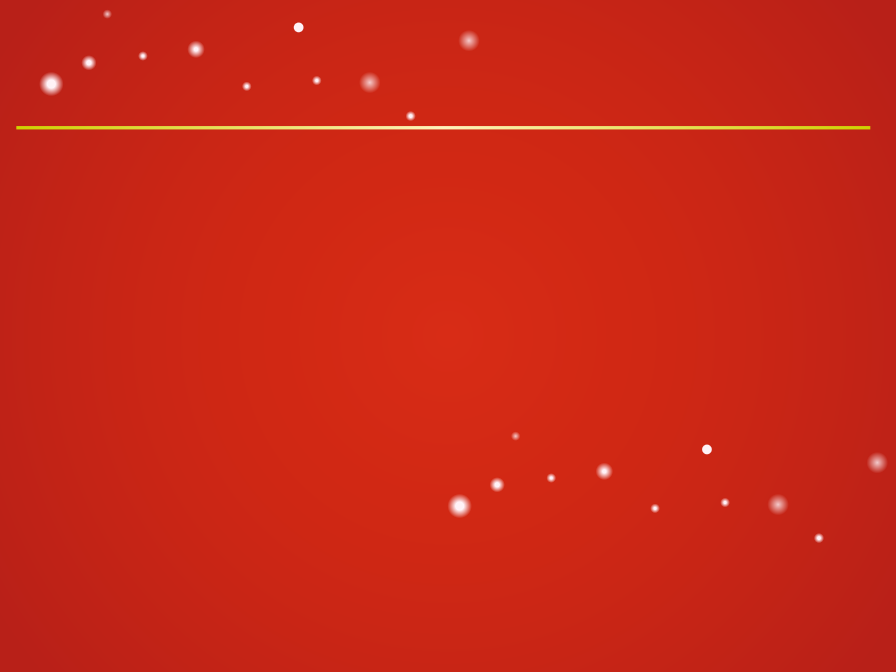
Reproduce this background procedurally as a Shadertoy shader.

```glsl
const vec3 RED_CENTER = vec3(0.847, 0.173, 0.086);
const vec3 RED_MIDDLE = vec3(0.820, 0.157, 0.078);
const vec3 RED_RIM = vec3(0.722, 0.125, 0.094);
const vec3 GOLD = vec3(0.81, 0.82, 0.0);
const vec3 PALE_GOLD = vec3(1.0, 0.95, 0.74);
const vec3 STAR_WHITE = vec3(1.0, 0.95, 0.97);

// Each star: position, radius, peak strength (above 1 gives a solid core)
const int STAR_COUNT = 11;
const vec4 STARS[STAR_COUNT] = vec4[](
    vec4(0.0764, 0.8750, 0.0182, 1.50),
    vec4(0.1597, 0.9790, 0.0070, 0.80),
    vec4(0.1323, 0.9066, 0.0113, 1.40),
    vec4(0.2127, 0.9167, 0.0072, 1.30),
    vec4(0.2917, 0.9266, 0.0130, 1.25),
    vec4(0.3672, 0.8715, 0.0072, 1.30),
    vec4(0.4444, 0.9592, 0.0080, 5.00),
    vec4(0.4714, 0.8802, 0.0072, 1.30),
    vec4(0.5503, 0.8772, 0.0160, 0.80),
    vec4(0.6979, 0.9395, 0.0160, 0.80),
    vec4(0.6111, 0.8273, 0.0076, 1.40));

vec3 radialRed(float radius) {
    vec3 inner = mix(RED_CENTER, RED_MIDDLE, clamp(radius / 0.25, 0.0, 1.0));
    return mix(inner, RED_RIM, smoothstep(0.0, 1.0, 0.5 * clamp((radius - 0.25) / 0.54, 0.0, 1.0)) * 2.0 * 0.5
        + 0.5 * clamp((radius - 0.25) / 0.54, 0.0, 1.0));
}

float boxMask(vec2 p, vec2 center, vec2 halfSize, float pixel) {
    vec2 d = abs(p - center) - halfSize;
    vec2 coverage = clamp(0.5 - d / pixel, 0.0, 1.0);
    return coverage.x * coverage.y;
}

float starGlow(vec2 p, vec2 center, float radius, float strength) {
    float falloff = max(1.0 - length(p - center) / radius, 0.0);
    return clamp(strength * falloff, 0.0, 1.0);
}

vec3 addStars(vec3 color, vec2 p) {
    for (int i = 0; i < STAR_COUNT; i++) {
        vec4 star = STARS[i];
        color = mix(color, STAR_WHITE, starGlow(p, star.xy, star.z, star.w));
    }
    return color;
}

void mainImage(out vec4 fragColor, in vec2 fragCoord) {
    float pixel = 1.0 / iResolution.y;
    vec2 p = fragCoord * pixel;
    vec2 middle = 0.5 * iResolution.xy * pixel;

    // Red backdrop
    vec3 color = radialRed(length(p - middle));

    // Gold rule, palest at its middle
    vec2 ruleCenter = vec2(0.6597, 0.8099);
    vec2 ruleHalf = vec2(0.6354, 0.0025);
    float along = clamp(abs(p.x - ruleCenter.x) / ruleHalf.x, 0.0, 1.0);
    color = mix(color, mix(PALE_GOLD, GOLD, along), boxMask(p, ruleCenter, ruleHalf, pixel));

    // The same star cluster twice, the second shifted down and right
    color = addStars(color, p);
    color = addStars(color, p - vec2(0.6076, -0.6280));

    fragColor = vec4(color, 1.0);
}
```
